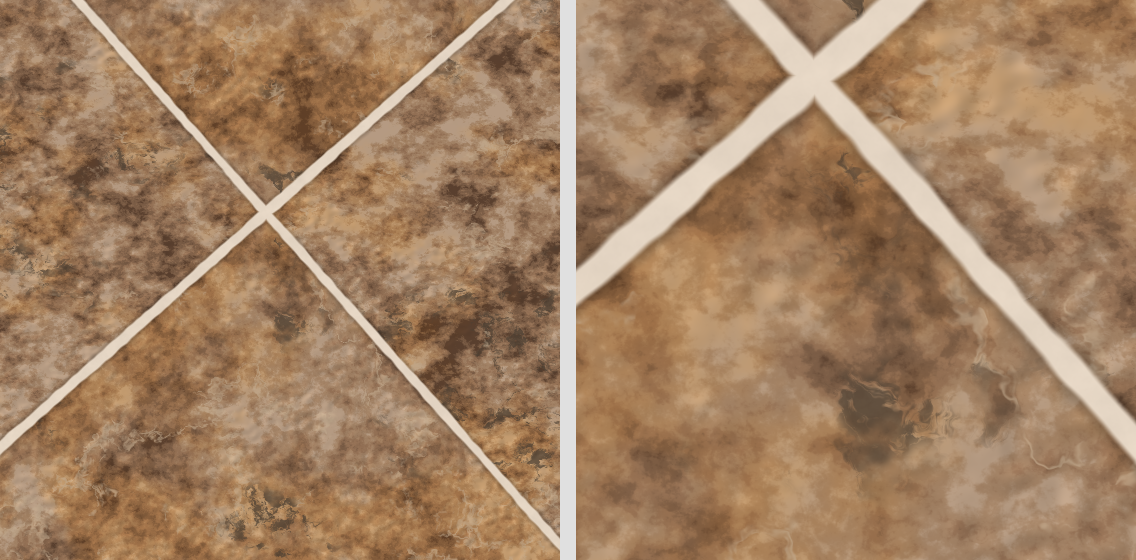
Left, the full canvas; right, a detail of the centre.
This texture is drawn by a WebGL 2 fragment shader. Its source:

```glsl
#version 300 es
precision highp float;

uniform vec2 u_resolution;
out vec4 fragColor;

float hash(vec2 p) {
  vec3 q = fract(p.xyx * vec3(0.1031, 0.103, 0.0973));
  q += dot(q, q.yzx + 33.33);
  return fract((q.x + q.y) * q.z);
}

float noise(vec2 p) {
  vec2 cell = floor(p), f = fract(p);
  f = f * f * (3.0 - 2.0 * f);
  return mix(mix(hash(cell), hash(cell + vec2(1, 0)), f.x),
             mix(hash(cell + vec2(0, 1)), hash(cell + vec2(1, 1)), f.x), f.y);
}

float fbm(vec2 p) {
  float sum = 0.0, total = 0.0, weight = 1.0;
  for (int i = 0; i < 6; i++) {
    sum += weight * noise(p);
    total += weight;
    weight *= 0.65;
    p = mat2(1.6, 1.2, -1.2, 1.6) * p + 17.3;
  }
  return sum / total;
}

// Brown ramp, from shadow to highlight, over a centred tone
vec3 stoneRamp(float tone) {
  vec3 c = mix(vec3(0.36, 0.25, 0.17), vec3(0.50, 0.37, 0.26), smoothstep(-2.2, -1.0, tone));
  c = mix(c, vec3(0.59, 0.44, 0.31), smoothstep(-1.0, -0.25, tone));
  c = mix(c, vec3(0.65, 0.51, 0.37), smoothstep(-0.25, 0.6, tone));
  return mix(c, vec3(0.73, 0.61, 0.48), smoothstep(0.6, 1.8, tone));
}

vec3 stone(vec2 uv, vec2 side) {
  float calm = step(0.0, side.x * side.y);
  vec2 p = uv + side * vec2(7.3, 3.7) + 20.0;
  p.y *= mix(1.35, 1.1, calm);
  vec2 warp = vec2(fbm(p * 7.0), fbm(p * 7.0 + 41.0)) - 0.5;
  vec2 q = p + warp * 0.16;

  // Broad clouds and fine mottling
  float tone = (fbm(q * 9.0) - 0.5) * 7.0 + (fbm(p * 38.0 + 9.0) - 0.5) * 5.5;
  vec3 color = stoneRamp(tone * mix(1.2, 0.9, calm) + 0.25 * calm);

  // Golden and greyish drifts
  float drift = fbm(p * 4.0 + 63.0) + 0.08 * calm;
  color *= mix(vec3(0.97, 0.99, 1.06), vec3(1.04, 0.99, 0.90), smoothstep(0.42, 0.66, drift));

  // Dark mineral clusters with a cool tint
  float clusters = smoothstep(0.50, 0.66, fbm(p * 5.0 + 83.0) - 0.03 * calm);
  float specks = smoothstep(0.52, 0.66, fbm(q * 27.0 + 12.0));
  color = mix(color, vec3(0.30, 0.25, 0.20), 0.75 * specks * clusters);

  // Broken pale veins
  float vein = 1.0 - smoothstep(0.0, 0.045, abs(fbm(q * 6.0 + 29.0) - 0.5));
  float patches = smoothstep(0.52, 0.64, fbm(p * 11.0 + 55.0));
  color = mix(color, vec3(0.76, 0.67, 0.56), 0.6 * vein * patches);

  // Small pits, lit from the upper left
  vec2 pit = p * 85.0;
  float relief = noise(pit) - noise(pit + vec2(-0.35, 0.35));
  return color * (1.0 + 0.22 * relief * smoothstep(0.42, 0.6, fbm(p * 6.0 + 5.0)));
}

void main() {
  vec2 uv = gl_FragCoord.xy / u_resolution;
  vec2 fromCrossing = uv - vec2(0.475, 0.620);

  // Signed distances to the two diagonal joints
  vec2 joint = vec2(dot(fromCrossing, vec2(0.749, 0.663)),
                    dot(fromCrossing, vec2(-0.662, 0.750)));
  vec2 side = vec2(joint.x < 0.0 ? -1.0 : 1.0, joint.y < 0.0 ? -1.0 : 1.0);
  vec3 color = stone(uv, side);

  // Grout with slightly worn edges
  float wear = (noise(uv * 70.0) - 0.5) * 0.0022 + (noise(uv * 14.0) - 0.5) * 0.0016;
  vec2 edge = abs(joint) - vec2(0.0078, 0.0092) + wear;
  float gap = min(edge.x, edge.y);
  float soft = max(0.0022, 1.0 / u_resolution.y);
  color *= 1.0 - 0.18 * (1.0 - smoothstep(0.0, 0.009, gap));
  vec3 grout = vec3(0.90, 0.84, 0.77) * (0.96 + 0.07 * fbm(uv * 45.0));
  color = mix(grout, color, smoothstep(-soft, soft, gap));

  fragColor = vec4(color, 1.0);
}
```
